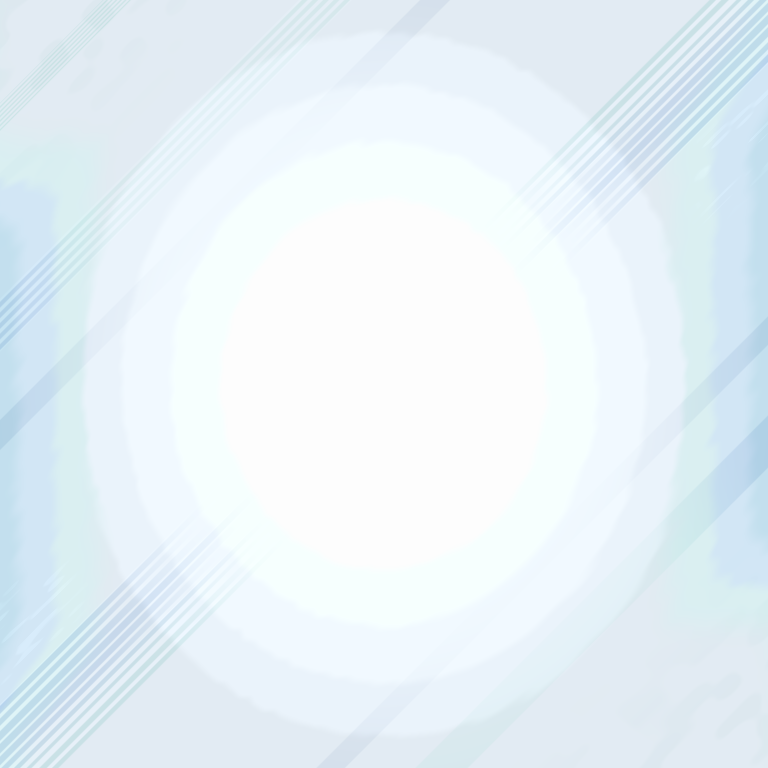
Write a WebGL 1 fragment shader that draws this background.

```glsl
precision highp float;
// Pale blue background: a white oval glow crossed by soft diagonal bands and pinstripes.
uniform vec2 u_resolution;

float hash(vec2 p) {
  vec3 q = fract(vec3(p.xyx) * 0.1031);
  q += dot(q, q.yzx + 33.33);
  return fract((q.x + q.y) * q.z);
}

float noise(vec2 p) {
  vec2 i = floor(p), f = fract(p);
  f = f * f * (3.0 - 2.0 * f);
  return mix(mix(hash(i), hash(i + vec2(1.0, 0.0)), f.x),
             mix(hash(i + vec2(0.0, 1.0)), hash(i + vec2(1.0, 1.0)), f.x), f.y);
}

// Smooth-edged interval from a to b
float band(float x, float a, float b, float soft) {
  return smoothstep(a - soft, a + soft, x) - smoothstep(b - soft, b + soft, x);
}

// Soft threshold between two tones
float ring(float r, float edge) {
  return smoothstep(edge - 0.006, edge + 0.006, r);
}

void main() {
  vec2 p = gl_FragCoord.xy / u_resolution;
  vec2 d = p - 0.5;
  float soft = 1.2 / min(u_resolution.x, u_resolution.y);
  float across = p.y - p.x;
  float along = d.x + d.y;
  float halfTurn = along < 0.0 ? -1.0 : 1.0;
  float mirrored = across * halfTurn;
  float wobble = noise(vec2(across * 60.0, along * 14.0)) - 0.5;
  float r = length(d * vec2(1.0, 0.88));
  float rough = r + wobble * 0.007;

  // Stepped oval glow
  vec3 color = vec3(0.992);
  color = mix(color, vec3(0.965, 1.0, 0.998), ring(rough, 0.213));
  color = mix(color, vec3(0.945, 0.977, 1.0), ring(rough, 0.278));
  color = mix(color, vec3(0.918, 0.953, 0.984), ring(rough, 0.342));
  color = mix(color, vec3(0.885, 0.921, 0.951), ring(rough, 0.403));

  // Teal and blue tones toward the left and right sides
  float corner = smoothstep(0.66, 0.86, abs(across));
  float side = abs(d.x) + wobble * 0.012 - corner * 0.14
             - 0.10 * smoothstep(0.3, 0.5, abs(d.y)) * step(0.0, d.x * d.y);
  float outer = ring(rough, 0.392);
  color = mix(color, vec3(0.853, 0.936, 0.947), outer * smoothstep(0.345, 0.4, side));
  color = mix(color, vec3(0.822, 0.902, 0.961), outer * smoothstep(0.42, 0.438, side));
  color = mix(color, vec3(0.763, 0.876, 0.932), outer * smoothstep(0.465, 0.49, side));

  // Wide translucent bands
  float fade = smoothstep(0.25, 0.53, r);
  float wide = band(across, 0.414, 0.453, soft) + band(across, -0.449, -0.412, soft);
  color -= vec3(0.065, 0.055, 0.035) * wide * fade;
  float broad = band(across, -0.609, -0.541, soft);
  vec3 broadTint = mix(vec3(0.05, 0.012, 0.025), vec3(0.075, 0.06, 0.03),
                       smoothstep(0.1, 0.4, along));
  color -= broadTint * broad * fade;

  // Five fine stripes at the upper left
  float cell = fract((across - 0.542) / 0.0138);
  float stripes = band(cell, 0.16, 0.7, soft / 0.0138) * band(across, 0.542, 0.611, soft);
  vec3 stripeTint = mix(vec3(0.075, 0.06, 0.025), vec3(0.065, 0.015, 0.035),
                        smoothstep(-0.35, -0.1, along));
  color -= stripeTint * stripes * fade;
  color += 0.018 * band(across, 0.542, 0.611, soft) * (1.0 - stripes) * fade;

  // Uneven streaks on the main diagonal, fading near the middle
  float slot = mirrored / 0.0165;
  float id = floor(slot);
  float start = 0.29 + 0.12 * hash(vec2(id + 20.0, 4.0));
  float reach = smoothstep(start, start + 0.38, abs(along));
  float width = 0.38 + 0.38 * hash(vec2(id + 31.0, 9.0));
  float streak = band(fract(slot), 0.1, 0.1 + width, soft / 0.0165);
  float sheaf = band(mirrored, -0.083, 0.076, soft);
  vec3 streakTint = mix(vec3(0.105, 0.073, 0.03), vec3(0.095, 0.038, 0.05),
                        smoothstep(0.0, 0.055, mirrored));
  color -= streakTint * streak * sheaf * reach;
  color += 0.022 * (1.0 - streak) * sheaf * reach;

  // Hairlines in the upper left corner
  float hair = band(fract(across / 0.006), 0.2, 0.6, soft / 0.006);
  float hairArea = band(across, 0.829, 0.866, soft);
  color += mix(vec3(0.04), vec3(-0.09, -0.03, -0.05),
               smoothstep(-0.42, -0.36, along)) * hair * hairArea;

  // Short broken glints beside the main diagonal
  float glint = smoothstep(0.66, 0.8, noise(vec2(mirrored * 150.0, along * 16.0)));
  color += 0.024 * glint * band(mirrored, -0.22, -0.1, 0.02) * smoothstep(0.44, 0.5, r);

  // Faint mottling in the gray corners
  float mottle = smoothstep(0.55, 0.7, noise(vec2(across * 38.0, along * 18.0) + 40.0));
  color -= vec3(0.018, 0.01, 0.012) * mottle * corner;

  gl_FragColor = vec4(clamp(color, 0.0, 1.0), 1.0);
}
```
